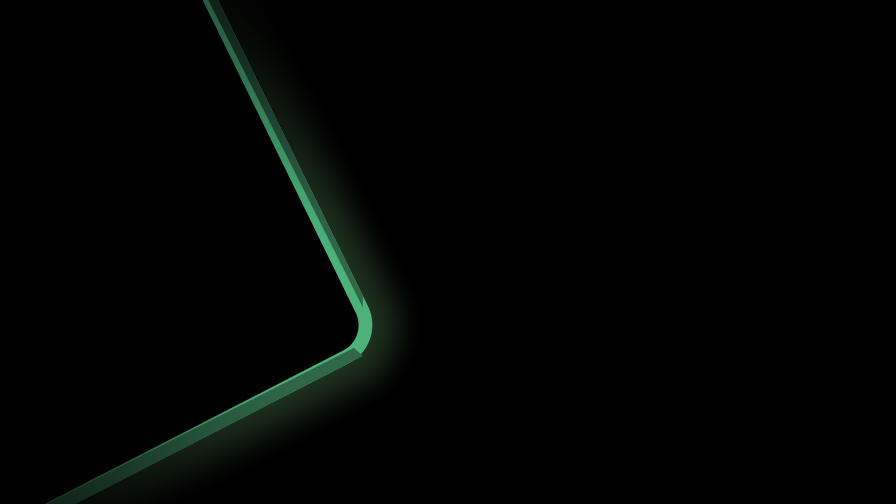
Give the GLSL for this background, as a Shadertoy shader.

```glsl
// A bevelled green edge bends round a soft corner on black, with a glow outside.
// Two tilted half-planes form a rounded-corner distance; bands of it make the
// lit rim and shaded faces, and light fades with distance from the bend.

#define UPPER_TILT 0.4555   // angle of the upper arm's outward normal
#define LOWER_TILT 0.4747   // tilt of the lower arm
#define INNER_EDGE vec2(0.8009, 0.0405)
#define CORNER_RADIUS 0.0556
#define THICKNESS 0.0274
#define GLOW_REACH 0.104
#define BEND vec2(0.720, 0.330)
#define RIM_COLOR vec3(0.300, 0.700, 0.480)
#define FACE_COLOR vec3(0.185, 0.405, 0.280)
#define GLOW_COLOR vec3(0.118, 0.190, 0.118)

// Antialiased coverage: one where the signed value is positive.
float cover(float d) {
    return clamp(0.5 + d * iResolution.y, 0.0, 1.0);
}

// Signed distance to a rounded quadrant, given distances past its two sides.
float roundedCorner(vec2 sides, float radius) {
    vec2 q = sides + radius;
    return length(max(q, 0.0)) + min(max(q.x, q.y), 0.0) - radius;
}

void mainImage(out vec4 fragColor, in vec2 fragCoord) {
    vec2 p = fragCoord / iResolution.y;

    // Distances outward from the inner edge of each arm
    vec2 upperNormal = vec2(cos(UPPER_TILT), sin(UPPER_TILT));
    vec2 lowerNormal = vec2(sin(LOWER_TILT), -cos(LOWER_TILT));
    vec2 sides = vec2(dot(p, upperNormal), dot(p, lowerNormal)) - INNER_EDGE;
    float d = roundedCorner(sides, CORNER_RADIUS);

    // Light falls off along the arms, faster on the lower one
    float along = distance(p, BEND);
    float falloff = smoothstep(0.12, 0.80, along);
    float lowerArm = smoothstep(0.34, 0.26, p.y);
    float rimLight = 1.0 - falloff * mix(0.50, 0.75, lowerArm);
    float faceLight = 1.0 - falloff * 0.68;

    // Glow outside the edge
    float glow = smoothstep(GLOW_REACH, -0.008, d - THICKNESS);
    glow *= 1.0 - 0.88 * smoothstep(0.15, 0.78, along);
    vec3 color = GLOW_COLOR * glow * cover(d);

    // Lit rim, including the whole bend
    float rim = cover(d) * cover(THICKNESS - d);
    color = mix(color, RIM_COLOR * rimLight, rim);

    // Shaded upper face, narrowing to a point at the bend
    float bevel = mix(0.0178, 0.0100, clamp(along / 0.74, 0.0, 1.0));
    float upperFace = cover(sides.x - bevel) * cover(THICKNESS - sides.x)
                    * cover(BEND.x - p.x) * cover(p.y - BEND.y);
    color = mix(color, FACE_COLOR * faceLight, upperFace);

    // Shaded lower face, cut off by a slanted crease
    float crease = 0.700 - dot(p, vec2(0.669, 0.743));
    float lowerBevel = mix(0.0050, 0.0025, clamp(along / 0.5, 0.0, 1.0));
    float lowerFace = cover(sides.y - lowerBevel) * cover(THICKNESS - sides.y)
                    * cover(crease);
    color = mix(color, FACE_COLOR * faceLight, lowerFace);

    fragColor = vec4(color, 1.0);
}
```
